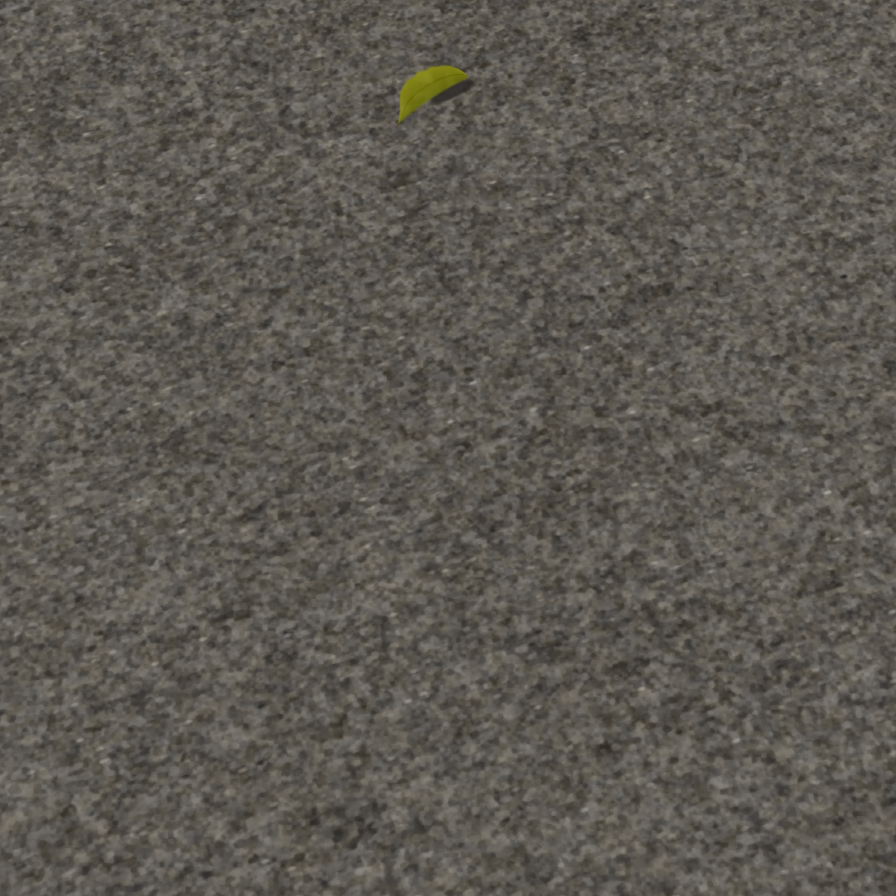
Give the GLSL for this texture, as a WebGL 1 fragment shader.

```glsl
precision highp float;
// Weathered grey asphalt seen at a slant, with one small yellow-green leaf and its shadow.
uniform vec2 u_resolution;

vec3 hash3(vec2 cell) {
  vec3 h = fract(cell.xyx * vec3(0.1031, 0.1030, 0.0973));
  h += dot(h, h.yxz + 33.33);
  return fract((h.xxy + h.yzz) * h.zyx);
}

mat2 rotation(float angle) {
  float c = cos(angle), s = sin(angle);
  return mat2(c, -s, s, c);
}

// Soft cellular noise: each stone has a random tone in -1..1, blended with its neighbours
float grain(vec2 p) {
  vec2 cell = floor(p);
  float total = 0.0, weights = 0.0;
  for (int y = -1; y <= 1; y++) {
    for (int x = -1; x <= 1; x++) {
      vec2 id = cell + vec2(float(x), float(y));
      vec3 h = hash3(id);
      vec2 d = id + 0.15 + 0.7 * h.xy - p;
      float w = exp(-6.0 * dot(d, d));
      total += w * (2.0 * h.z - 1.0);
      weights += w;
    }
  }
  return total / weights;
}

// Sparse stones: pale chips are positive, dark pits negative
float chips(vec2 p) {
  vec2 cell = floor(p);
  vec3 h = hash3(cell + 71.0);
  vec2 d = p - cell - 0.3 - 0.4 * h.xy;
  float spot = 1.0 - smoothstep(0.06, 0.3, length(d * vec2(0.8, 1.2)));
  return spot * (smoothstep(0.9, 1.0, h.z) - 0.6 * smoothstep(0.06, 0.0, h.z));
}

// Broad stains from layered sines
float stains(vec2 p) {
  float sum = 0.0, amplitude = 0.5;
  for (int i = 0; i < 4; i++) {
    p = rotation(0.9) * p * 1.7 + 1.3;
    sum += amplitude * sin(p.x + 1.4 * sin(p.y)) * cos(0.8 * p.y);
    amplitude *= 0.7;
  }
  return sum;
}

vec3 asphalt(vec2 uv) {
  // Grains shrink and flatten towards the far edge at the top
  vec2 ground = vec2(uv.x - 0.5, uv.y) * (0.86 + 0.28 * uv.y);
  vec2 slant = rotation(0.35) * ground;
  vec2 stone = slant * vec2(0.9, 1.15);

  float tone = 0.076 * grain(stone * 130.0)
             + 0.046 * grain(stone * 74.0 + 19.0)
             + 0.058 * grain(ground * 215.0 + 43.0);
  tone += 0.15 * chips(stone * 62.0);
  tone += 0.014 * stains(slant * vec2(5.0, 9.0));

  // Faint dark creases rising to the right
  float crease = grain(slant * vec2(9.0, 42.0) + 7.0);
  tone -= 0.03 * smoothstep(0.35, 0.9, crease);
  tone += 0.02 * length(uv - vec2(0.53, 0.48)) - 0.005;

  float warmth = grain(stone * 90.0 + 87.0);
  return vec3(0.364, 0.349, 0.322) + tone * vec3(1.0, 0.99, 0.95)
       + warmth * vec3(0.008, 0.002, -0.012);
}

vec3 addLeaf(vec3 color, vec2 uv) {
  float soft = 0.0015 + 0.7 / u_resolution.y;

  // Cast shadow beside the right tip
  vec2 s = rotation(0.46) * (uv - vec2(0.505, 0.898));
  float shadow = 1.0 - smoothstep(0.6, 1.15, length(s / vec2(0.032, 0.008)));
  color = mix(color, vec3(0.17, 0.16, 0.15), 0.85 * shadow);

  // Blade between a gently arched lower edge and a ragged upper one
  vec2 p = rotation(0.583) * (uv - vec2(0.444, 0.861));
  float t = clamp(p.x / 0.095, 0.0, 1.0);
  float arch = 4.0 * t * (1.0 - t);
  float top = 0.036 * sqrt(arch) * smoothstep(-0.1, 0.3, t) + 0.0008 * arch * sin(t * 38.0);
  float bottom = 0.0035 * arch;
  float blade = smoothstep(-soft, soft, min(top - p.y, p.y - bottom) - 0.0004)
              * smoothstep(-soft, soft, min(p.x, 0.095 - p.x));

  float across = clamp((p.y - bottom) / max(top - bottom, 0.001), 0.0, 1.0);
  vec3 green = mix(vec3(0.41, 0.42, 0.07), vec3(0.54, 0.54, 0.11), across);
  green += 0.025 * grain(uv * 110.0);
  green -= 0.04 * (1.0 - smoothstep(0.0, 0.08, abs(across - 0.45)));
  return mix(color, green, blade);
}

void main() {
  vec2 uv = gl_FragCoord.xy / u_resolution;
  gl_FragColor = vec4(addLeaf(asphalt(uv), uv), 1.0);
}
```
